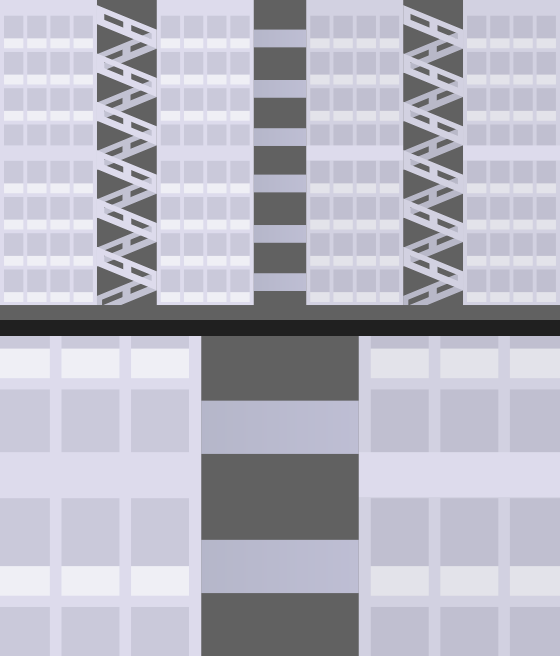
Top, the full canvas; bottom, a detail of the centre.
This pattern is drawn by a WebGL 2 fragment shader. Its source:

```glsl
#version 300 es
precision highp float;

uniform vec2 u_resolution;
out vec4 fragColor;

const vec2 CANVAS = vec2(768.0, 438.0);
const float GROUND_Y = 417.5;
const float BUILDING_PITCH = 420.0;
const float WING_WIDTH = 133.0;
const float WING_PITCH = 215.0;
const float BLOCK_HEIGHT = 198.5;
const float FLIGHT_PITCH = BLOCK_HEIGHT / 3.0;
const float FLIGHT_RISE = 33.6;
const float FLIGHT_DEPTH = 26.0;

const vec3 DARK = vec3(0.38);
const vec3 WALL = vec3(0.865, 0.860, 0.925);
const vec3 GLASS = vec3(0.792, 0.788, 0.856);
const vec3 SILL = vec3(0.936, 0.936, 0.962);
const vec3 BACK_FLIGHT = vec3(0.760, 0.760, 0.825);
const vec3 BRIDGE_LEFT = vec3(0.710, 0.715, 0.790);
const vec3 BRIDGE_RIGHT = vec3(0.745, 0.745, 0.830);

// Smooth coverage of the interval from lo to hi
float span(float v, float lo, float hi, float aa) {
    return clamp((v - lo) / aa + 0.5, 0.0, 1.0) * clamp((hi - v) / aa + 0.5, 0.0, 1.0);
}

// Sloping flight with two rails and a middle post; x runs from its high end
float flight(float x, float y, float aa) {
    float d = y - FLIGHT_RISE * x / (WING_PITCH - WING_WIDTH);
    float openings = span(x, 10.0, 36.0, aa) + span(x, 47.0, 75.0, aa);
    return span(d, 0.0, FLIGHT_DEPTH, aa) * (1.0 - openings * span(d, 8.0, 16.0, aa));
}

// Zigzag stairs between two wings; front flights cross the back ones
vec3 stairs(vec3 base, vec2 q, float aa) {
    float width = WING_PITCH - WING_WIDTH;
    float back = 0.0;
    float front = 0.0;
    for (int i = 0; i < 6; i++) {
        float top = 7.0 + FLIGHT_PITCH * float(i);
        front = max(front, flight(q.x, q.y - top, aa));
        back = max(back, flight(width - q.x, q.y - top - FLIGHT_RISE, aa));
    }
    return mix(mix(base, BACK_FLIGHT, back), WALL, front);
}

// Wall with a grid of windows, each with a bright sill
vec3 wing(vec2 q, float aa) {
    float rowPitch = BLOCK_HEIGHT / 4.0;
    float columnPitch = 31.8;
    vec2 cell = mod(q - vec2(2.7, 19.0), vec2(columnPitch, rowPitch)) - vec2(2.8, 2.5);
    float grid = span(q.x, 2.7, 2.7 + 4.0 * columnPitch, aa) * step(19.0, q.y);
    float pane = grid * span(cell.x, 0.0, 26.5, aa) * span(cell.y, 0.0, 44.5, aa);
    return mix(WALL, mix(GLASS, SILL, span(cell.y, 31.0, 50.0, aa)), pane);
}

// Three walkways per block, slightly closer together going down
float bridges(float y, float aa) {
    float local = mod(y, BLOCK_HEIGHT);
    // The lowest walkway crosses the block boundary
    float wrapped = local + BLOCK_HEIGHT * step(BLOCK_HEIGHT, y);
    float cover = 0.0;
    for (int i = 0; i < 6; i++) {
        float n = mod(float(i), 3.0);
        float top = 40.5 + 69.0 * n - 1.5 * n * (n - 1.0) + BLOCK_HEIGHT * floor(float(i) / 3.0);
        cover += span(wrapped, top, top + 24.3, aa);
    }
    return cover;
}

void main() {
    vec2 p = gl_FragCoord.xy / u_resolution * CANVAS;
    p.y = CANVAS.y - p.y;
    float aa = CANVAS.y / u_resolution.y;

    // Building frame, split in the middle of the walkway gap
    float halfGap = 36.0;
    float x = mod(p.x + halfGap, BUILDING_PITCH) - halfGap;
    float wingX = x - WING_PITCH * step(0.5 * (WING_WIDTH + WING_PITCH), x);
    float wingMask = span(wingX, 0.0, WING_WIDTH, aa);
    float shade = mix(1.0, 0.952, step(BUILDING_PITCH - halfGap, p.x));

    // Walkways behind the buildings
    float bridgeStart = WING_PITCH + WING_WIDTH;
    float across = (p.x - bridgeStart) / (BUILDING_PITCH - bridgeStart);
    float bridgeMask = bridges(p.y, aa) * span(p.x, bridgeStart, BUILDING_PITCH, aa);
    vec3 color = mix(DARK, mix(BRIDGE_LEFT, BRIDGE_RIGHT, clamp(across, 0.0, 1.0)), bridgeMask);

    // Stairs keep the dark gap unshaded
    vec3 stairColor = stairs(DARK / shade, vec2(x - WING_WIDTH, p.y), aa) * shade;
    color = mix(color, stairColor, span(x, WING_WIDTH, WING_PITCH, aa));

    // Wings and the plain band between blocks
    vec3 wingColor = wing(vec2(wingX, p.y), aa) * shade;
    wingColor = mix(wingColor, WALL, span(p.y, 199.0, 219.5, aa));
    color = mix(color, wingColor, wingMask);

    // Ground
    color = mix(color, DARK, span(p.y, GROUND_Y, CANVAS.y + 9.0, aa));
    fragColor = vec4(color, 1.0);
}
```
